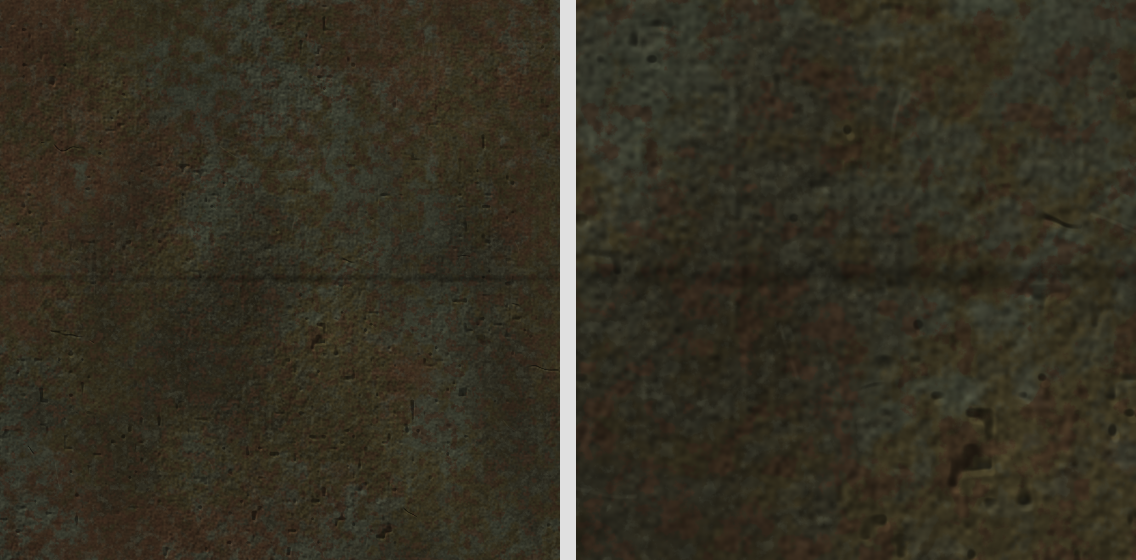
Left, the full canvas; right, a detail of the centre.
This texture is drawn by a WebGL 1 fragment shader. Its source:

```glsl
precision highp float;
// Dark weathered plaster wall with rust, grey-green bloom, fine relief and a faint seam.
uniform vec2 u_resolution;

float hash(vec2 p) {
  return fract(sin(dot(p, vec2(127.1, 311.7))) * 43758.5453);
}

vec2 hash2(vec2 p) {
  return vec2(hash(p), hash(p + 37.3));
}

float noise(vec2 p) {
  vec2 cell = floor(p), f = fract(p);
  f = f * f * (3.0 - 2.0 * f);
  return mix(mix(hash(cell), hash(cell + vec2(1.0, 0.0)), f.x),
             mix(hash(cell + vec2(0.0, 1.0)), hash(cell + 1.0), f.x), f.y);
}

float fbm(vec2 p) {
  float sum = 0.0, amp = 0.5;
  for (int i = 0; i < 6; i++) {
    sum += amp * noise(p);
    p = mat2(1.6, 1.2, -1.2, 1.6) * p + 17.7;
    amp *= 0.55;
  }
  return sum / 1.08;
}

// Surface height of the fine plaster grain, octaves turned against each other
float relief(vec2 p) {
  vec2 turned = mat2(0.8, 0.6, -0.6, 0.8) * p;
  return 0.4 * noise(p * 65.0) + 0.6 * noise(turned * 140.0 + 9.0) + 0.7 * noise(p * 250.0 + 4.0);
}

float segment(vec2 p, vec2 halfSpan) {
  float t = clamp(dot(p, halfSpan) / dot(halfSpan, halfSpan), -1.0, 1.0);
  return length(p - halfSpan * t);
}

void main() {
  vec2 uv = gl_FragCoord.xy / u_resolution;

  // Broad stains, stretched slightly downwards, with crumbly edges
  vec2 stain = uv * vec2(4.2, 3.2);
  float crumble = fbm(uv * 48.0 + 3.0) - 0.5;
  float rust = fbm(stain + 21.0) + 0.6 * crumble;
  float bloom = fbm(stain * 1.15 + 58.0) + 0.7 * crumble;
  float soot = fbm(stain * 1.1 + 83.0) + 0.5 * crumble;

  vec3 color = vec3(0.212, 0.191, 0.119);
  color = mix(color, vec3(0.222, 0.166, 0.114), smoothstep(0.40, 0.58, rust));
  color = mix(color, vec3(0.202, 0.217, 0.174), 0.9 * smoothstep(0.46, 0.66, bloom));
  color = mix(color, vec3(0.145, 0.132, 0.094), 0.7 * smoothstep(0.53, 0.73, soot));
  color *= 1.0 + 0.35 * (fbm(uv * 5.0 + 12.0) - 0.5);

  // Flaked specks of rust and grey
  float fleck = fbm(uv * 85.0 + 31.0);
  color = mix(color, vec3(0.215, 0.148, 0.105), 0.6 * smoothstep(0.54, 0.66, fleck));
  color = mix(color, vec3(0.225, 0.230, 0.185), 0.4 * smoothstep(0.56, 0.68, 1.0 - fleck));

  // Grain lit from the upper left, rougher in some areas
  vec2 light = vec2(-0.0014, 0.0018);
  float slope = relief(uv - light) - relief(uv + light);
  float roughness = mix(0.15, 0.36, smoothstep(0.35, 0.65, fbm(uv * 6.0 + 44.0)));
  color *= 1.0 + roughness * slope + 0.24 * (noise(uv * 300.0) - 0.5);
  color *= 1.0 + 0.4 * crumble;

  // Sparse ragged pits with a lit lower rim
  float pitArea = smoothstep(0.42, 0.62, fbm(uv * 9.0 + 5.0));
  float hole = smoothstep(0.80, 0.95, noise(uv * 95.0 + 13.0)) * pitArea;
  float rim = smoothstep(0.80, 0.95, noise((uv + vec2(-0.002, 0.004)) * 95.0 + 13.0)) * pitArea;
  color *= 1.0 + 0.25 * rim * (1.0 - hole) - 0.4 * hole;

  // Short wandering cracks
  vec2 wobble = 0.016 * (vec2(noise(uv * 45.0), noise(uv * 45.0 + 60.0)) - 0.5);
  for (int i = 0; i < 9; i++) {
    vec2 seed = vec2(float(i) * 3.7, 12.0);
    float angle = 1.6 * (hash(seed + 2.0) - 0.5);
    vec2 span = (0.012 + 0.024 * hash(seed + 4.0)) * vec2(cos(angle), sin(angle));
    vec2 p = uv + wobble - hash2(seed);
    float gap = 1.0 - smoothstep(0.0003, 0.0018, segment(p, span));
    float edge = 1.0 - smoothstep(0.0004, 0.0024, segment(p + vec2(0.0, 0.003), span));
    float broken = smoothstep(0.30, 0.65, noise(uv * 70.0 + seed));
    color *= 1.0 + broken * (0.2 * edge * (1.0 - gap) - 0.45 * gap);
  }

  // Faint pale scratches
  for (int i = 0; i < 26; i++) {
    vec2 seed = vec2(float(i) * 5.3, 91.0);
    float angle = 6.283 * hash(seed + 1.0);
    vec2 span = (0.008 + 0.022 * hash(seed + 3.0)) * vec2(cos(angle), sin(angle));
    float line = 1.0 - smoothstep(0.0003, 0.0018, segment(uv + 0.35 * wobble - hash2(seed), span));
    color += 0.05 * line * noise(uv * 90.0 + seed) * vec3(1.0, 1.0, 0.85);
  }

  // Worn horizontal seam across the middle
  float seamOffset = uv.y - 0.503 - 0.003 * (noise(vec2(uv.x * 25.0, 2.0)) - 0.5);
  float seam = 1.0 - smoothstep(0.001, 0.009, abs(seamOffset));
  color *= 1.0 - 0.24 * seam * (0.3 + 0.8 * noise(vec2(uv.x * 14.0, 7.0)));

  gl_FragColor = vec4(color, 1.0);
}
```
